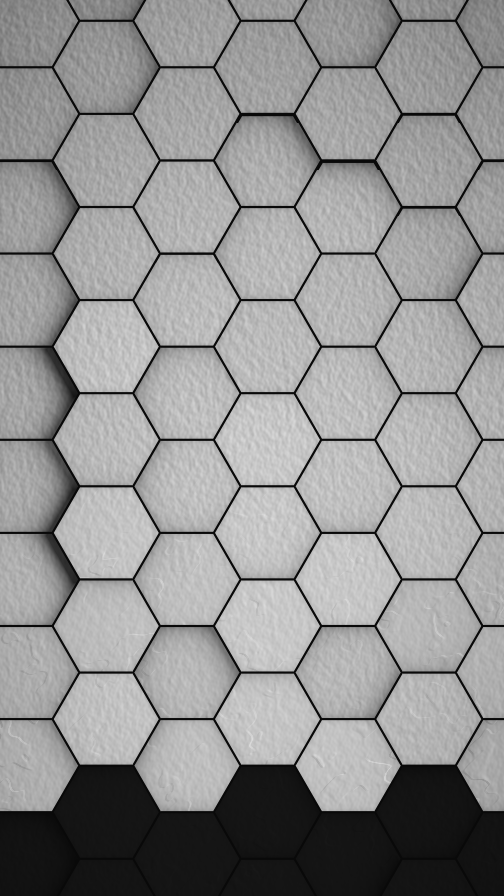
This pattern is drawn by a Shadertoy shader. Its source:

```glsl
// Wall of flat-topped hexagonal plaster blocks set at uneven depths, ending in
// a dark band. Each block takes soft shadows from higher neighbours; embossed
// gradient noise gives the rough plaster, and a vignette dims the rim.

const float RADIUS = 0.06;                  // centre to corner, canvas height = 1
const float APOTHEM = 0.8660254 * RADIUS;
const vec2 PITCH = vec2(3.0 * RADIUS, 2.0 * APOTHEM);
const vec2 GRID_ORIGIN = vec2(0.2986, 0.0935);
const float JOINT_HALF_WIDTH = 0.0012;
const float LEDGE_WIDTH = 0.0035;           // extra joint under high blocks near the top
const vec2 LIGHT_DIR = vec2(0.89, 0.45);
const float SHADOW_REACH = 0.011;
const float SHADOW_STRENGTH = 0.62;
const vec2 GLOW_CENTRE = vec2(0.29, 0.40);
const float PEAK_TONE = 0.775;
const float DARK_TONE = 0.088;
const float JOINT_TONE = 0.035;
const float GRAIN_FREQ = 135.0;
const float GRAIN_STRENGTH = 0.10;
const float TROWEL_FREQ = 30.0;
const float RAISED_COLUMN = -2.0;

float hash(vec2 p) {
    vec3 q = fract(vec3(p.xyx) * 0.1031);
    q += dot(q, q.yzx + 33.33);
    return fract((q.x + q.y) * q.z);
}

float cornerSlope(vec2 cell, vec2 offset) {
    float angle = 6.2831853 * hash(cell);
    return dot(vec2(cos(angle), sin(angle)), offset);
}

float gradientNoise(vec2 p) {
    vec2 i = floor(p), f = fract(p);
    vec2 u = f * f * f * (f * (f * 6.0 - 15.0) + 10.0);
    vec2 e = vec2(1.0, 0.0);
    return mix(mix(cornerSlope(i, f), cornerSlope(i + e.xy, f - e.xy), u.x),
               mix(cornerSlope(i + e.yx, f - e.yx), cornerSlope(i + e.xx, f - e.xx), u.x), u.y);
}

// Distance measure whose level sets are flat-topped hexagons
float hexNorm(vec2 p) {
    p = abs(p);
    return max(p.y, dot(p, vec2(0.8660254, 0.5)));
}

vec2 nearestCentre(vec2 p) {
    vec2 a = floor(p / PITCH + 0.5) * PITCH;
    vec2 b = (floor(p / PITCH) + 0.5) * PITCH;
    return dot(p - a, p - a) < dot(p - b, p - b) ? a : b;
}

vec2 blockId(vec2 centre) {
    return floor(2.0 * centre / PITCH + 0.5);
}

// How far a block stands out of the wall
float blockHeight(vec2 centre) {
    vec2 id = blockId(centre);
    float h = hash(id + 57.0);
    float inColumn = 1.0 - step(0.5, abs(id.x - RAISED_COLUMN));
    float side = 1.0 - 2.0 * step(0.78, centre.y);
    return 0.8 * h * h + 0.5 * inColumn * side;
}

// Plaster surface: fine slanted grain plus sparse trowel ridges
float plaster(vec2 p, float trowel) {
    vec2 g = mat2(0.8, 0.6, -0.42, 0.56) * p * GRAIN_FREQ;
    float grain = gradientNoise(g) + 0.6 * gradientNoise(g * 2.1 + 9.0);
    vec2 t = p * TROWEL_FREQ;
    t += 0.6 * gradientNoise(t * 2.3);
    float patches = smoothstep(-0.05, 0.2, gradientNoise(t * 0.6 + 31.0));
    float ridge = smoothstep(0.0, 0.07, gradientNoise(t)) * patches;
    return mix(1.0, 0.5, trowel) * grain + 0.8 * trowel * ridge;
}

void mainImage(out vec4 fragColor, in vec2 fragCoord) {
    vec2 uv = fragCoord / iResolution.y;
    float pixel = 1.0 / iResolution.y;
    vec2 p = uv - GRID_ORIGIN;
    vec2 centre = nearestCentre(p);
    vec2 id = blockId(centre);
    vec2 local = p - centre;
    float height = blockHeight(centre);
    float edge = APOTHEM - hexNorm(local);

    // Soft shadows and ledges from the six neighbours
    float lit = 1.0;
    float jointHalf = JOINT_HALF_WIDTH;
    for (int k = 0; k < 6; k++) {
        float angle = 1.0471976 * (float(k) + 0.5);
        vec2 dir = vec2(cos(angle), sin(angle));
        vec2 offset = 2.0 * APOTHEM * dir;
        float rise = clamp(blockHeight(centre + offset) - height, 0.0, 1.0);
        float d = max(hexNorm(local - offset + 0.008 * rise * LIGHT_DIR) - APOTHEM, 0.0);
        float facing = mix(0.3, 1.0, 0.5 + 0.5 * dot(dir, LIGHT_DIR));
        lit *= 1.0 - SHADOW_STRENGTH * facing * sqrt(rise) * rise * 1.3 * exp(-d / SHADOW_REACH);
        float above = step(0.9, dir.y) * step(APOTHEM * 0.8, local.y);
        jointHalf += LEDGE_WIDTH * rise * above * smoothstep(0.6, 0.95, uv.y);
    }

    // Embossed plaster, smoother and more trowelled toward the bottom
    float trowel = (1.0 - smoothstep(0.3, 0.55, uv.y)) * (0.4 + 0.6 * hash(id + 11.0));
    vec2 surface = local + 3.0 * vec2(hash(id + 3.0), hash(id + 7.0)) + 1.0;
    vec2 probe = 0.0012 * LIGHT_DIR;
    float relief = plaster(surface - probe, trowel) - plaster(surface + probe, trowel);

    // Block tone, with the dark band along the bottom
    vec2 v = (uv - GLOW_CENTRE) / vec2(0.50, 0.76);
    float vignette = 1.0 - 0.37 * dot(v, v);
    float isDark = 1.0 - step(0.02, centre.y);
    float tone = mix(PEAK_TONE, DARK_TONE, isDark) * vignette;
    tone *= 1.0 + 0.06 * (hash(id + 23.0) - 0.5) + 0.03 * (height - 0.4);
    tone = tone * lit + GRAIN_STRENGTH * relief * mix(1.0, 0.1, isDark) * lit;

    // Dark joints with a faint shaded lip
    tone *= 1.0 - 0.14 * exp(-edge / 0.003);
    float face = smoothstep(jointHalf - 0.6 * pixel, jointHalf + 0.6 * pixel, edge);
    fragColor = vec4(vec3(mix(JOINT_TONE, tone, face)), 1.0);
}
```
